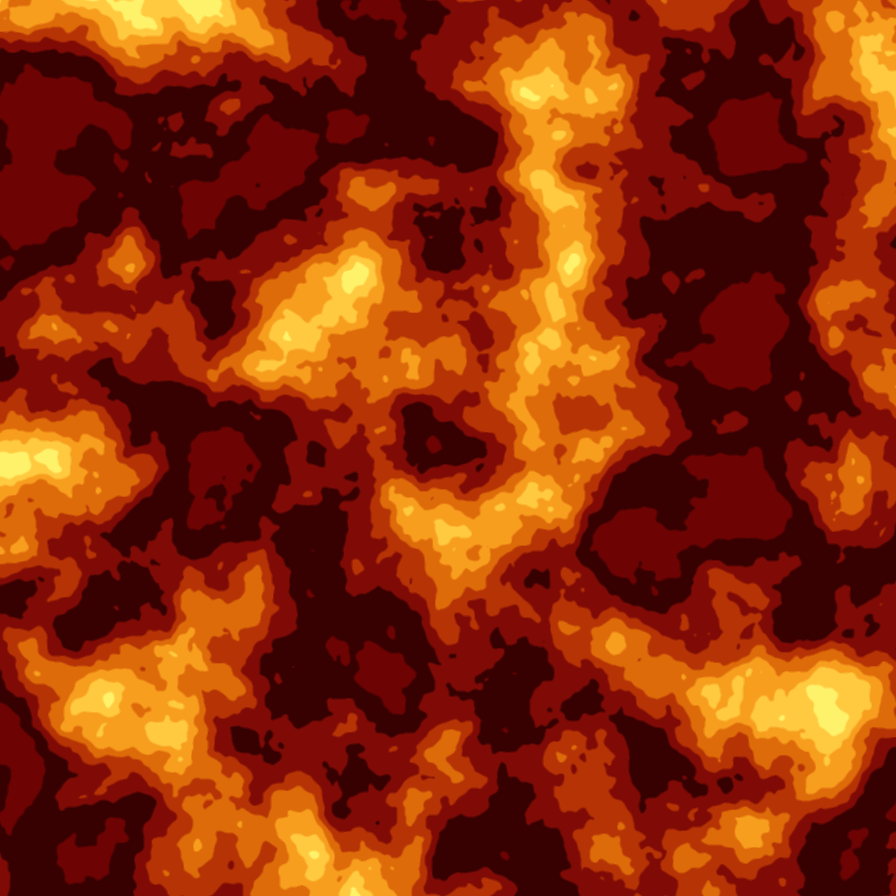
Give the GLSL for this texture, as a Shadertoy shader.

```glsl
#define CELLS 5.0
#define OCTAVES 5
#define GAIN 0.52
#define WARP 0.025
#define DEVIATION 0.252
#define EDGE_SOFTNESS 0.0028
#define SEED 17u

// Flat heat bands, from the cool islands up to the hottest cores
const vec3 BANDS[8] = vec3[8](
    vec3(0.43, 0.01, 0.01),
    vec3(0.22, 0.005, 0.005),
    vec3(0.50, 0.04, 0.02),
    vec3(0.71, 0.20, 0.02),
    vec3(0.87, 0.42, 0.04),
    vec3(0.97, 0.62, 0.12),
    vec3(1.00, 0.79, 0.25),
    vec3(1.00, 0.95, 0.42));

// Lower bound of each band above the first, in standard deviations
const float BOUNDS[7] = float[7](-1.55, -0.47, 0.14, 0.67, 1.20, 1.67, 2.12);

// Unit gradient at a lattice point
vec2 latticeGradient(ivec2 cell) {
    uint h = uint(cell.x) * 1597334677u ^ uint(cell.y) * 3812015801u ^ SEED * 2654435769u;
    h = (h ^ (h >> 16)) * 2146121005u;
    h = (h ^ (h >> 15)) * 2221713035u;
    h ^= h >> 16;
    float angle = float(h & 65535u) / 65536.0 * 6.28318;
    return vec2(cos(angle), sin(angle));
}

float gradientNoise(vec2 p) {
    ivec2 cell = ivec2(floor(p));
    vec2 f = fract(p);
    vec2 u = f * f * f * (f * (f * 6.0 - 15.0) + 10.0);
    float a = dot(latticeGradient(cell), f);
    float b = dot(latticeGradient(cell + ivec2(1, 0)), f - vec2(1, 0));
    float c = dot(latticeGradient(cell + ivec2(0, 1)), f - vec2(0, 1));
    float d = dot(latticeGradient(cell + ivec2(1, 1)), f - vec2(1, 1));
    return mix(mix(a, b, u.x), mix(c, d, u.x), u.y);
}

float fractalNoise(vec2 p) {
    float sum = 0.0, amplitude = 1.0;
    for (int i = 0; i < OCTAVES; i++) {
        sum += amplitude * gradientNoise(p);
        p = p * 2.0 + vec2(13.37, 7.73);
        amplitude *= GAIN;
    }
    return sum;
}

vec3 heatColor(vec2 uv) {
    // A gentle warp draws some of the blobs into strands
    vec2 bend = vec2(gradientNoise(uv * CELLS + 41.3), gradientNoise(uv * CELLS + 83.9));
    float heat = fractalNoise((uv + WARP * bend) * CELLS + 5.4) / DEVIATION;
    vec3 color = BANDS[0];
    for (int i = 0; i < 7; i++) {
        if (heat > BOUNDS[i]) color = BANDS[i + 1];
    }
    return color;
}

void mainImage(out vec4 fragColor, in vec2 fragCoord) {
    vec2 uv = fragCoord / iResolution.y;

    // Average a small grid of samples to soften the band edges
    vec3 color = vec3(0.0);
    for (int y = -1; y <= 1; y++) {
        for (int x = -1; x <= 1; x++) {
            color += heatColor(uv + vec2(x, y) * EDGE_SOFTNESS / 3.0);
        }
    }
    fragColor = vec4(color / 9.0, 1.0);
}
```
